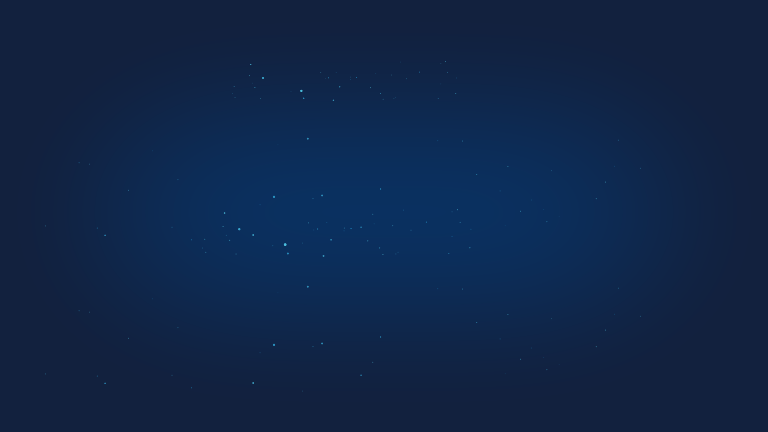
Write a WebGL 1 fragment shader that draws this background.

```glsl
precision highp float;
// Deep navy backdrop with a wide, flattened blue glow and faint cyan stars.
// Two hashed star groups are each drawn twice: the broad one shifted down,
// the narrow one shrunk and raised. Lengths are in canvas heights.

uniform vec2 u_resolution;

#define EDGE_COLOR vec3(0.070, 0.128, 0.243)
#define CORE_COLOR vec3(0.040, 0.189, 0.375)
#define STAR_CYAN vec3(0.36, 0.84, 0.93)
#define STAR_BLUE vec3(0.10, 0.56, 0.80)
#define GLOW_RADIUS 0.475
#define GLOW_STRETCH 0.6
#define GLOW_HEIGHT 0.009
#define BROAD_SHIFT 0.3426
#define NARROW_LIFT 0.345
#define NARROW_SCALE 0.836
#define BRIGHT_X -0.27
#define STARS 38

float hash(vec2 p) {
  return fract(sin(dot(p, vec2(127.1, 311.7))) * 43758.5453);
}

// Glow strength: contours are flat near the centre and rounder outside.
float glow(vec2 p) {
  p.y -= GLOW_HEIGHT;
  float across = sqrt(p.x * p.x + GLOW_STRETCH * GLOW_STRETCH) - GLOW_STRETCH;
  return 1.0 - smoothstep(0.0, GLOW_RADIUS, length(vec2(across, p.y)));
}

// Paints hashed stars inside a box; those left of centre are brightest.
vec3 addStars(vec3 color, vec2 p, vec2 center, vec2 halfSize, float seed) {
  float pixel = 1.0 / u_resolution.y;
  for (int i = 0; i < STARS; i++) {
    vec2 id = vec2(float(i) + 1.0, seed);
    vec2 spread = vec2(hash(id), hash(id + 17.3)) * 2.0 - 1.0;
    vec2 star = center + halfSize * spread;
    float offset = (star.x - BRIGHT_X) / 0.32;
    float rank = pow(hash(id + 41.7), 4.0) * exp(-offset * offset);
    float radius = mix(0.0012, 0.0034, rank);
    float disc = 1.0 - smoothstep(radius - 0.5 * pixel, radius + 0.5 * pixel,
                                  distance(p, star));
    float opacity = mix(0.06, 0.45, hash(id + 73.9));
    opacity = mix(opacity, 0.95, sqrt(rank));
    vec3 tint = mix(STAR_BLUE, STAR_CYAN, hash(id + 97.1));
    color = mix(color, tint, disc * opacity);
  }
  return color;
}

void main() {
  vec2 p = (gl_FragCoord.xy - 0.5 * u_resolution) / u_resolution.y;
  vec3 color = mix(EDGE_COLOR, CORE_COLOR, glow(p));

  // Broad group and its lower copy.
  vec2 broadCenter = vec2(-0.02, 0.062);
  vec2 broadHalf = vec2(0.77, 0.128);
  color = addStars(color, p, broadCenter, broadHalf, 3.0);
  color = addStars(color, p + vec2(0.0, BROAD_SHIFT), broadCenter, broadHalf, 3.0);

  // Narrow group and its smaller upper copy.
  vec2 narrowCenter = vec2(-0.10, -0.04);
  vec2 narrowHalf = vec2(0.32, 0.055);
  vec2 raised = (p - vec2(0.0, NARROW_LIFT)) / NARROW_SCALE;
  color = addStars(color, p, narrowCenter, narrowHalf, 8.0);
  color = addStars(color, raised, narrowCenter, narrowHalf, 8.0);

  gl_FragColor = vec4(color, 1.0);
}
```
